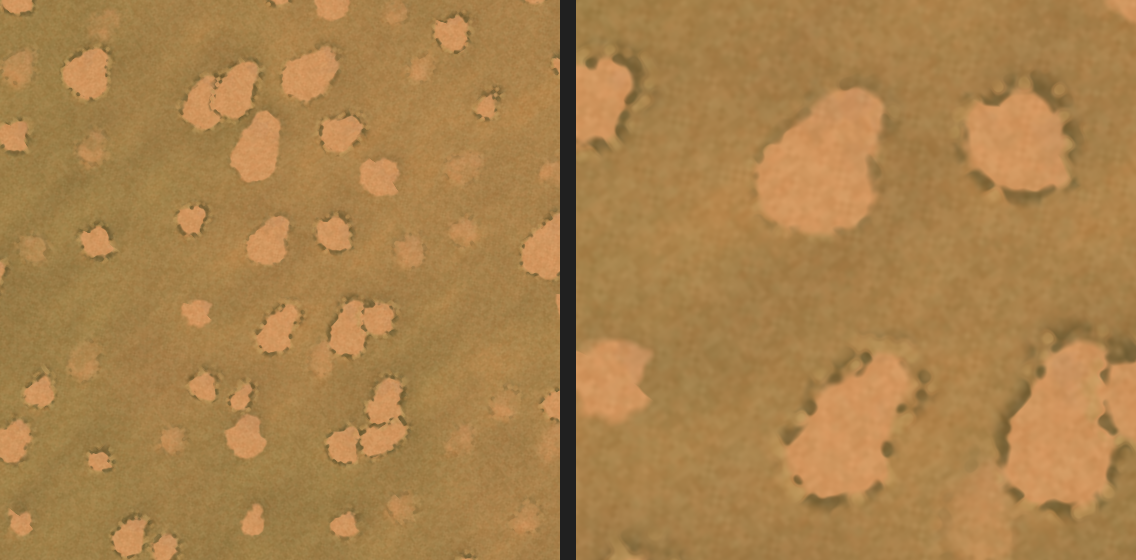
Left: the whole. Right: its middle third, enlarged.
This texture is drawn by a WebGL 1 fragment shader. Its source:

```glsl
precision highp float;
// Dry olive plain seen from above, dotted with bare orange sand patches.
// Jittered grid cells hold leaning egg-shaped distance fields with ragged,
// speckled rims and faint tails; layered value noise gives mottling and grain.

uniform vec2 u_resolution;

const vec3 OLIVE = vec3(0.615, 0.495, 0.280);
const vec3 TAN = vec3(0.670, 0.512, 0.297);
const vec3 SAND = vec3(0.830, 0.592, 0.372);
const vec3 SAND_PINK = vec3(0.765, 0.565, 0.385);
const vec3 RUST = vec3(0.720, 0.520, 0.290);
const vec3 RIM_DARK = vec3(0.420, 0.350, 0.190);
const vec3 RIM_LIGHT = vec3(0.760, 0.605, 0.360);

const float CELL = 0.132;         // spacing of the patches
const float JITTER = 0.7;         // scatter inside a cell
const float EMPTY_SHARE = 0.13;   // cells without a patch
const float FAINT_SHARE = 0.25;   // cells with a worn, pale patch
const float RADIUS_MIN = 0.013;
const float RADIUS_MAX = 0.034;
const float STRETCH = 1.1;        // largest half length, in radii
const float LEAN = 0.95;          // main direction, radians
const float LEAN_SPREAD = 0.8;
const float EDGE = 0.0035;        // softness of the patch outline
const float RIM_WIDTH = 0.011;
const float GRAIN = 0.075;

float hash(vec2 p) {
  return fract(sin(dot(p, vec2(127.1, 311.7))) * 43758.5453);
}

float noise(vec2 p) {
  vec2 i = floor(p), f = fract(p);
  f = f * f * (3.0 - 2.0 * f);
  return mix(mix(hash(i), hash(i + vec2(1.0, 0.0)), f.x),
             mix(hash(i + vec2(0.0, 1.0)), hash(i + vec2(1.0, 1.0)), f.x), f.y);
}

float fbm(vec2 p) {
  float sum = 0.0, weight = 0.5;
  for (int i = 0; i < 4; i++) {
    sum += weight * noise(p);
    p = mat2(1.6, 1.2, -1.2, 1.6) * p + 7.3;
    weight *= 0.5;
  }
  return sum / 0.9375;
}

// Coordinates along and across a direction.
vec2 alongAxis(vec2 p, float angle) {
  vec2 axis = vec2(cos(angle), sin(angle));
  return vec2(dot(p, axis), dot(p, vec2(-axis.y, axis.x)));
}

vec3 ground(vec2 p) {
  vec2 streak = alongAxis(p, LEAN - 0.2);
  float warmth = fbm(p * 3.0 + 4.0) + 0.35 * (p.x - 0.5);
  vec3 color = mix(OLIVE, TAN, smoothstep(0.25, 0.75, warmth));
  float smear = fbm(streak * vec2(9.0, 20.0) + 31.0);
  color *= 1.0 + 0.14 * (smear - 0.5);
  float rusty = smoothstep(0.58, 0.80, smear) * smoothstep(0.4, 0.7, warmth);
  return mix(color, RUST, 0.5 * rusty);
}

vec3 paintPatch(vec3 color, vec2 p, vec2 cell, float ragged, float speck, float wear) {
  float kind = hash(cell + 3.7);
  if (kind < EMPTY_SHARE) return color;
  float faint = 1.0 - step(EMPTY_SHARE + FAINT_SHARE, kind);
  vec2 scatter = vec2(hash(cell + 11.3), hash(cell + 23.9)) - 0.5;
  vec2 center = (cell + 0.5 + JITTER * scatter) * CELL;
  vec2 q = alongAxis(p - center, LEAN + LEAN_SPREAD * (hash(cell + 37.1) - 0.5));
  float size = mix(hash(cell + 41.7), 0.3, 0.6 * faint);
  float radius = mix(RADIUS_MIN, RADIUS_MAX, size);
  float stretch = hash(cell + 53.3);
  float halfLength = radius * STRETCH * stretch * stretch + 0.001;

  // Egg-shaped capsule, broader at its lower end.
  float along = clamp(q.x, -halfLength, halfLength);
  float d = length(q - vec2(along, 0.0));
  d += ragged - radius * (1.0 - 0.22 * along / halfLength);
  float upper = smoothstep(-radius, radius + halfLength, q.x);

  // Shaded halo above and rusty tail below.
  color *= 1.0 - 0.09 * (1.0 - faint) * upper * exp(-max(d, 0.0) / 0.016);
  float tail = 1.0 - smoothstep(0.2 * radius, 1.1 * radius, abs(q.y + 2.0 * ragged));
  tail *= 1.0 - smoothstep(-radius, 0.0, q.x);
  tail *= smoothstep(-radius - halfLength - 0.035, -radius - halfLength, q.x);
  color = mix(color, RUST, 0.65 * tail * wear);

  // Bare sand.
  vec3 sand = mix(SAND, SAND_PINK, 0.55 * upper * smoothstep(0.3, 0.8, wear));
  float soft = EDGE + 0.008 * faint;
  float cover = 1.0 - smoothstep(-soft, soft, d);
  color = mix(color, sand, cover * mix(0.94, 0.25 + 0.4 * wear, faint));

  // Broken rim of dark and light beads.
  float rimmed = smoothstep(0.08, 0.4, hash(cell + 67.9)) * (1.0 - 0.65 * faint);
  float rim = smoothstep(-0.004, 0.001, d);
  rim *= rimmed * (1.0 - smoothstep(0.002, RIM_WIDTH * (1.0 + 0.8 * upper), d));
  color = mix(color, RIM_LIGHT, 0.55 * rim * (1.0 - smoothstep(0.25, 0.45, speck)));
  return mix(color, RIM_DARK, 0.75 * rim * smoothstep(0.46, 0.72, speck));
}

void main() {
  vec2 p = gl_FragCoord.xy / min(u_resolution.x, u_resolution.y);
  vec2 turned = alongAxis(p, 0.6);
  float speck = noise(turned * 135.0);
  float ragged = 0.011 * (noise(turned * 42.0 + 5.0) - 0.5) + 0.005 * (speck - 0.5);
  float wear = smoothstep(0.25, 0.7, fbm(turned * 38.0 + 17.0));

  vec3 color = ground(p);
  vec2 home = floor(p / CELL);
  for (int y = -1; y <= 1; y++) {
    for (int x = -1; x <= 1; x++) {
      color = paintPatch(color, p, home + vec2(float(x), float(y)), ragged, speck, wear);
    }
  }

  // Fine grain with a slight drift between red and green.
  float grain = 0.6 * noise(turned * 290.0) + 0.4 * noise(turned * 120.0 + 9.0) - 0.5;
  float tint = noise(turned * 170.0 + 60.0) - 0.5;
  color += GRAIN * grain + 0.018 * tint * vec3(1.0, -0.6, -0.6);
  gl_FragColor = vec4(color, 1.0);
}
```
